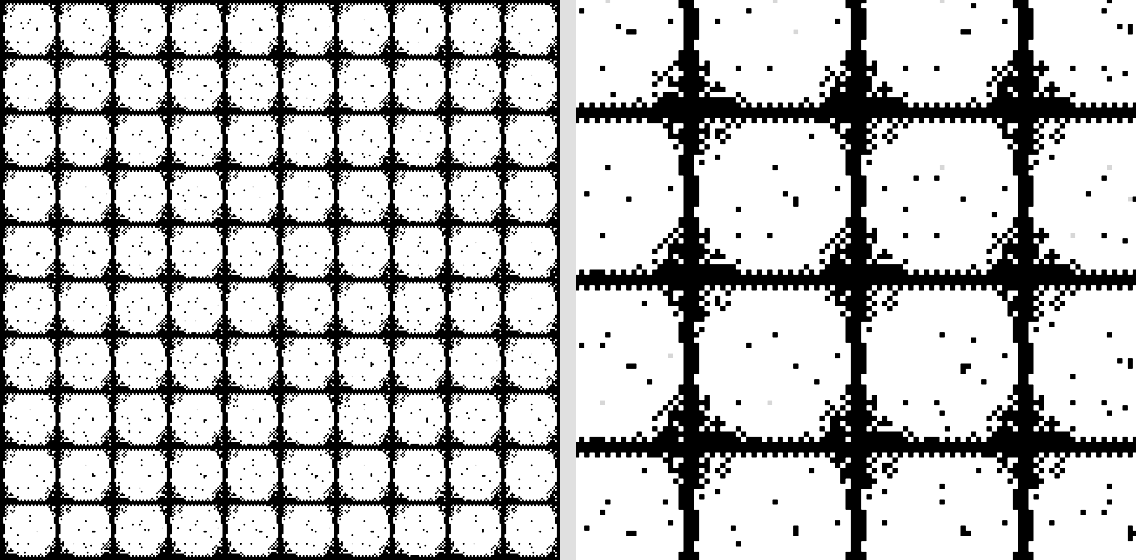
Left: the whole. Right: its middle third, enlarged.
Reproduce this pattern procedurally as a Shadertoy shader.

```glsl
// A ten by ten grid of white tiles parted by rough black lines, as coarse dithered grain.
// Each tile is split into square grains; an ink tone rises near lines and corners,
// and a grain prints when its tone beats a part checkered, part random threshold.

const float TILES = 10.0;
const float PITCH = 0.0995;   // tile size as a share of the canvas
const float GRAINS = 32.0;    // grains along one tile side
const float WEAR = 0.10;      // difference in threshold between repeats
const int SAMPLES = 4;        // antialiasing samples per axis
const vec3 PAPER = vec3(1.0);
const vec3 INK = vec3(0.0);

// Grains that hold the lone specks inside every tile
const vec2 SPECKS[5] = vec2[5](
    vec2(16.0, 21.0), vec2(20.0, 15.0), vec2(9.0, 8.0),
    vec2(15.0, 8.0), vec2(28.0, 17.0));

float hash(vec2 p) {
    vec3 q = fract(p.xyx * vec3(0.1031, 0.1030, 0.0973));
    q += dot(q, q.yzx + 33.33);
    return fract((q.x + q.y) * q.z);
}

// Ordered checker mixed with random grain
float ditherThreshold(vec2 grain, float order) {
    float checker = mod(grain.x + grain.y, 2.0);
    return mix(hash(grain + 7.0), checker, order);
}

// Tone that falls off diagonally from a tile corner
float cornerTone(vec2 edge, float reach, float strength) {
    float t = 1.0 - (edge.x + edge.y) / reach;
    return t > 0.0 ? strength * (0.27 + 0.85 * t) : 0.0;
}

// Solid line with teeth along its horizontal and chunks along its vertical sides
float lineInk(vec2 grain, vec2 edge, float wear) {
    if (min(edge.x, edge.y) < 0.5) return 1.0;
    float teeth = step(ditherThreshold(grain, 0.55) + wear, 0.52);
    float chunks = step(hash(floor(grain * vec2(1.0, 0.5)) + 19.0) + wear, 0.48);
    return max(teeth * step(edge.y, 1.5), chunks * step(edge.x, 1.5));
}

// Heavy lower corners, lighter upper ones, with loose scatter at the upper left
float cornerInk(vec2 grain, vec2 edge, float wear) {
    bool lower = grain.y < 0.5 * GRAINS;
    bool left = grain.x < 0.5 * GRAINS;
    float tone = lower ? cornerTone(edge, 12.5, 1.0)
               : left  ? cornerTone(edge, 12.0, 0.65)
                       : cornerTone(edge, 9.0, 0.85);
    return step(ditherThreshold(grain, 0.3) + wear, tone);
}

// Lone specks, a few of them faded in some tiles
float speckInk(vec2 grain, vec2 tile) {
    float ink = 0.0;
    for (int i = 0; i < SPECKS.length(); i++) {
        vec2 away = abs(grain - SPECKS[i]);
        float fade = hash(tile + float(i) * 13.0 + 3.0) < 0.14 ? 0.3 : 1.0;
        ink = max(ink, fade * step(max(away.x, away.y), 0.5));
    }
    return ink;
}

float tileInk(vec2 uv) {
    vec2 tile = floor(uv);
    vec2 grain = floor(fract(uv) * GRAINS);
    vec2 edge = min(grain, GRAINS - 1.0 - grain);
    float wear = WEAR * (hash(grain + tile * GRAINS + 400.0) - 0.5);
    float ink = max(lineInk(grain, edge, wear), cornerInk(grain, edge, wear));
    return max(ink, speckInk(grain, tile));
}

void mainImage(out vec4 fragColor, in vec2 fragCoord) {
    // Average the ink over the pixel, then crisp the result
    float ink = 0.0;
    for (int y = 0; y < SAMPLES; y++)
    for (int x = 0; x < SAMPLES; x++) {
        vec2 offset = (vec2(x, y) + 0.5) / float(SAMPLES) - 0.5;
        vec2 p = (fragCoord + offset) / iResolution.xy;
        ink += tileInk((p - 0.5) / PITCH + 0.5 * TILES);
    }
    ink /= float(SAMPLES * SAMPLES);
    fragColor = vec4(mix(PAPER, INK, smoothstep(0.1, 0.9, ink)), 1.0);
}
```
